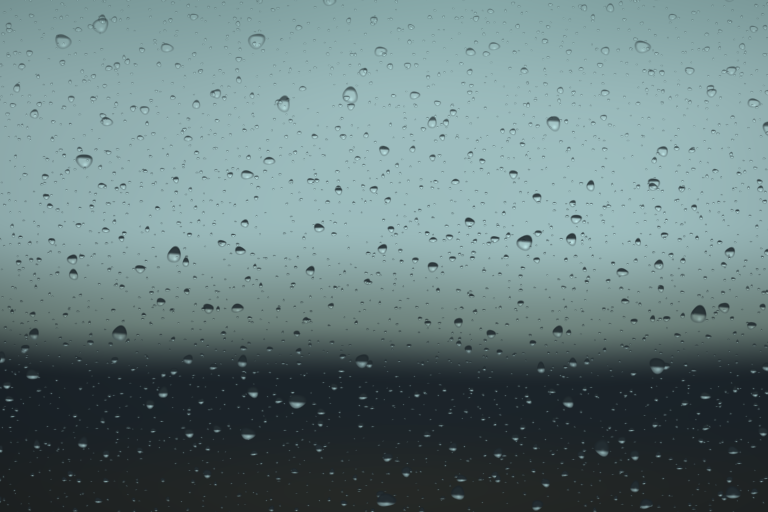
Give the GLSL for this texture, as a Shadertoy shader.

```glsl
// Raindrops on a window in front of a blurred dusk sky and a dark horizon.

vec3 hash3(vec2 cell) {
    vec3 s = vec3(dot(cell, vec2(127.1, 311.7)),
                  dot(cell, vec2(269.5, 183.3)),
                  dot(cell, vec2(419.2, 371.9)));
    return fract(sin(s) * 43758.55);
}

// Out-of-focus landscape; uv runs from 0 to 1 on both axes.
vec3 landscape(vec2 uv) {
    float height = uv.y - 0.028 * exp(-5.0 * uv.x)
                 - 0.008 * smoothstep(0.6, 1.0, uv.x)
                 + 0.005 * sin(uv.x * 9.0 + 1.0);
    vec3 ground = mix(vec3(0.135, 0.155, 0.16), vec3(0.11, 0.145, 0.17),
                      smoothstep(0.02, 0.2, uv.y));
    vec3 col = mix(ground, vec3(0.42, 0.50, 0.475), smoothstep(0.245, 0.37, height));
    col = mix(col, vec3(0.60, 0.725, 0.73), smoothstep(0.32, 0.56, height));
    col = mix(col, vec3(0.53, 0.665, 0.665), smoothstep(0.76, 1.04, height));

    // Soft cloud light, a warm patch low down, and lens falloff.
    float cloud = sin(uv.x * 7.0 + uv.y * 3.0) + 0.6 * sin(uv.x * 13.0 - uv.y * 8.0 + 2.0);
    col *= 1.0 + 0.012 * cloud;
    vec2 warm = (uv - vec2(0.52, 0.03)) * vec2(2.6, 9.0);
    col += vec3(0.025, 0.02, 0.005) * exp(-dot(warm, warm));
    vec2 off = uv - vec2(0.56, 0.6);
    return col * (1.03 - 0.38 * dot(off, off));
}

// Paints one jittered grid of drops over the colour.
vec3 addDrops(vec3 col, vec2 p, float cellSize, float density, float strength, float seed) {
    vec2 grid = p / cellSize + seed * vec2(3.37, 5.71);
    grid.x += hash3(vec2(floor(grid.y), seed + 31.0)).x;
    vec2 cell = floor(grid);
    vec3 place = hash3(cell + seed * 17.0);
    vec3 form = hash3(cell + seed * 29.0 + 71.0);
    if (place.z > density) return col;

    float radius = mix(0.065, 0.125, form.x * form.x);
    vec2 q = (fract(grid) - 0.5 - (place.xy - 0.5) * 0.68) / radius;
    float aspect = mix(0.87, 1.18, form.y);
    q *= vec2(1.0 / aspect, aspect);

    // Irregular bead outline, a little narrower on one side.
    float angle = atan(q.y, q.x);
    float dist = length(q) * (1.0 + 0.07 * sin(2.0 * angle + form.z * 6.28)
                                  + 0.07 * sin(3.0 * angle + form.y * 6.28));
    float soft = 1.0 / (iResolution.y * cellSize * radius);
    float mask = 1.0 - smoothstep(1.0 - soft, 1.0 + soft, dist);

    // The bead shows the landscape upside down: ground above, sky below.
    float edge = mix(-0.5, 0.72, p.y) + 0.25 * (form.z - 0.5);
    float blur = 0.16 + 0.5 * soft;
    float above = smoothstep(edge - blur, edge + blur, q.y + 0.18 * q.x * (form.x - 0.5));
    float daylight = smoothstep(0.24, 0.4, p.y);
    vec3 sky = mix(vec3(0.50, 0.61, 0.62), col * 1.04 + 0.01, daylight);
    vec3 shade = mix(vec3(0.10, 0.13, 0.15), vec3(0.16, 0.21, 0.22), p.y);
    vec3 bead = mix(sky, shade, above * 0.92);

    // Dark rim, heaviest at the top, and a small glint underneath.
    float rim = smoothstep(0.55, 1.0, dist);
    bead = mix(bead, shade, rim * mix(0.35, 0.7, smoothstep(-0.8, 0.6, q.y)));
    float glint = exp(-12.0 * dot(q - vec2(0.1, -0.5), q - vec2(0.1, -0.5)));
    bead += vec3(0.10, 0.12, 0.12) * glint;

    float haze = mix(1.0, 0.68, smoothstep(0.55, 0.95, p.y));
    return mix(col, bead, mask * strength * haze);
}

void mainImage(out vec4 fragColor, in vec2 fragCoord) {
    vec2 uv = fragCoord / iResolution.xy;
    vec2 p = fragCoord / iResolution.y;
    vec3 col = landscape(uv);

    // Fine mist first, the largest beads last.
    for (int i = 0; i < 5; i++) {
        float level = float(i);
        float cellSize = 0.021 * pow(1.58, level);
        float density = mix(0.55, 0.68, level / 4.0);
        float strength = mix(0.6, 0.97, smoothstep(0.0, 2.5, level));
        col = addDrops(col, p, cellSize, density, strength, level + 1.0);
    }

    fragColor = vec4(clamp(col, 0.0, 1.0), 1.0);
}
```
